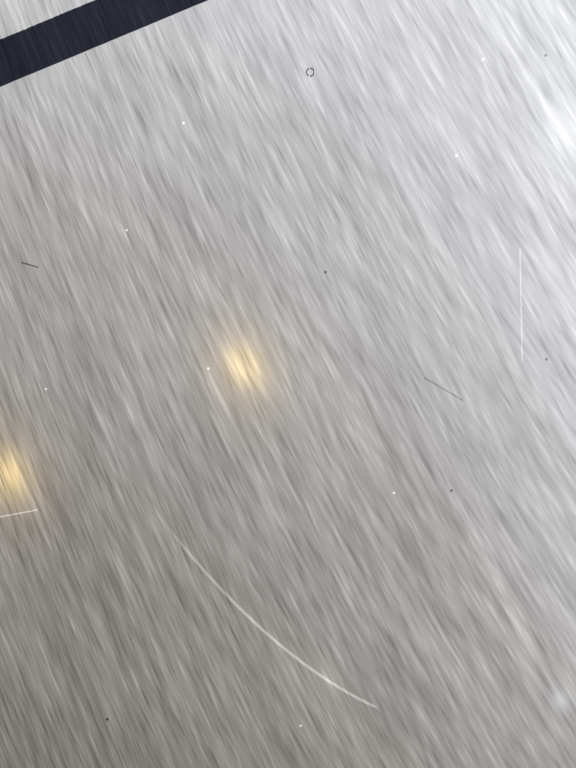
This texture is drawn by a Shadertoy shader. Its source:

```glsl
// Brushed steel sheet with a dark stripe, two warm lamp reflections and wear.
// Jittered cells hold soft dashes, stretched along a slightly fanning grain;
// a smooth light gradient, scratches and specks are laid over them.

vec3 hash(vec2 cell) {
    vec3 h = fract(cell.xyx * vec3(0.1031, 0.1030, 0.0973));
    h += dot(h, h.yxz + 33.33);
    return fract((h.xxy + h.yzz) * h.zyx);
}

// Cellular dashes: one soft streak of random tone in every cell
float streaks(vec2 q) {
    float sum = 0.0;
    for (int i = -1; i <= 1; i++) {
        float column = floor(q.x) + float(i);
        float y = q.y + 9.0 * hash(vec2(column, 7.0)).x;
        for (int j = -1; j <= 1; j++) {
            vec2 cell = vec2(column, floor(y) + float(j));
            vec3 h = hash(cell + 300.0);
            vec2 d = vec2(q.x, y) - cell - h.xy;
            sum += (2.0 * h.z - 1.0) * exp(-5.0 * d.x * d.x - 4.0 * d.y * d.y);
        }
    }
    return sum;
}

// Soft line from a to b
float scratch(vec2 p, vec2 a, vec2 b, float width) {
    vec2 ab = b - a;
    float t = clamp(dot(p - a, ab) / dot(ab, ab), 0.0, 1.0);
    return 1.0 - smoothstep(0.0, width, length(p - a - t * ab));
}

// Round spot, stretched along the grain
float glow(vec2 p, vec2 centre, float radius) {
    vec2 d = p - centre;
    d = vec2(dot(d, vec2(0.91, 0.41)), dot(d, vec2(-0.41, 0.91)) * 0.75) / radius;
    return exp(-dot(d, d));
}

// Long curved scratch, faint at its upper end
float arcScratch(vec2 p) {
    float x = p.x - 0.163;
    float curve = 0.388 - 1.148 * x + 1.47 * x * (x - 0.189);
    float slope = -1.148 + 1.47 * (2.0 * x - 0.189);
    float d = abs(p.y - curve) / sqrt(1.0 + slope * slope);
    float strength = smoothstep(0.16, 0.30, p.x) * (1.0 - smoothstep(0.485, 0.495, p.x));
    return strength * (1.0 - smoothstep(0.0005, 0.0032, d));
}

// Sparse tiny specks, positive for light and negative for dark
float specks(vec2 p) {
    vec2 q = p * 9.0, cell = floor(q);
    vec3 h = hash(cell + 51.0);
    float d = length(fract(q) - 0.15 - 0.7 * h.xy) / 9.0;
    float dot1 = 1.0 - smoothstep(0.0006, 0.0028, d);
    return dot1 * (step(0.88, h.z) - step(h.z, 0.09));
}

void mainImage(out vec4 fragColor, in vec2 fragCoord) {
    vec2 p = fragCoord / iResolution.y;
    vec2 uv = fragCoord / iResolution.xy;
    float px = 1.0 / iResolution.y;

    // Grain coordinates: across and along the brushing
    vec2 grain = vec2(0.42 * (p.y + log(0.38 + 0.3 * p.x) / 0.3), p.y - 0.45 * p.x);
    float fine = streaks(grain * vec2(330.0, 32.0));
    float medium = streaks(grain * vec2(165.0, 13.0) + 40.0);
    float broad = streaks(grain * vec2(34.0, 7.0) + 90.0);
    float brushing = 0.066 * fine + 0.058 * medium + 0.03 * broad;

    // Daylight from the upper right, cooler where it is brighter
    float light = 0.475 + 0.16 * uv.y + 0.12 * uv.y * uv.y
                + 0.06 * uv.x + 0.10 * uv.x * uv.x
                + 0.20 * uv.y * (1.0 - uv.y) * uv.x * uv.x;
    light += 0.10 * glow(p, vec2(0.745, 0.82), 0.035);
    light += 0.13 * glow(p, vec2(0.729, 0.088), 0.011);
    float tone = light + brushing;
    vec3 color = tone + mix(vec3(0.016, 0.0, -0.018), vec3(-0.004, 0.0, 0.016),
                            smoothstep(0.5, 0.9, light));

    // Lamp reflections, broken up by the grain
    vec2 lampA = vec2(0.318, 0.523), lampB = vec2(0.008, 0.383);
    float core = 0.75 * glow(p, lampA, 0.024) + glow(p, lampB, 0.026);
    float halo = glow(p, lampA, 0.052) + glow(p, lampB, 0.055);
    float sparkle = 1.0 + 5.0 * brushing;
    color += vec3(0.26, 0.20, 0.07) * core * sparkle + vec3(0.09, 0.06, 0.01) * halo;

    // Scratches and specks
    float pale = 0.17 * arcScratch(p)
               + 0.10 * scratch(p, vec2(0.677, 0.675), vec2(0.680, 0.531), 0.002)
               + 0.18 * scratch(p, vec2(0.0, 0.327), vec2(0.048, 0.336), 0.002);
    float dark = 0.22 * scratch(p, vec2(0.029, 0.658), vec2(0.049, 0.652), 0.002)
               + 0.13 * scratch(p, vec2(0.553, 0.508), vec2(0.602, 0.479), 0.002);
    float ring = abs(length(p - vec2(0.404, 0.906)) - 0.005);
    dark += 0.28 * (1.0 - smoothstep(0.0004, 0.002, ring)) * step(0.0, sin(p.x * 900.0) + 0.6);
    color += pale - dark + 0.25 * specks(p);

    // Dark stripe across the upper left corner
    float across = (p.y - 0.417 * p.x - 0.887) * 0.923 + 0.004 * brushing;
    float stripe = smoothstep(-px, px, across) * (1.0 - smoothstep(-px, px, across - 0.0565));
    vec3 stripeColor = vec3(0.15, 0.16, 0.20) + 0.06 * p.x + 0.4 * brushing;
    color = mix(color, stripeColor, stripe);

    fragColor = vec4(clamp(color, 0.0, 1.0), 1.0);
}
```
